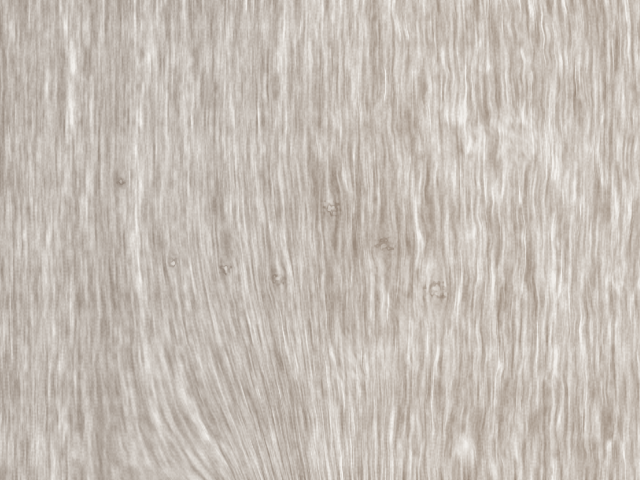
A Shadertoy shader for this texture:

```glsl
// Whitewashed oak board: fine upright grain with pale veins, small knots and brushed patches.
// Stretched value noise makes the fibres and thin chalk lines; the grain coordinate is bent
// by a sweep, a waviness that grows to the right, and the knots that push the fibres aside.

const vec3 BROWN = vec3(0.630, 0.580, 0.535);
const vec3 CHALK = vec3(0.930, 0.918, 0.900);
const int KNOTS = 7;

float hash(vec2 p) {
    return fract(sin(dot(p, vec2(127.1, 311.7))) * 43758.5453);
}

float noise(vec2 p) {
    vec2 i = floor(p), f = fract(p);
    f = f * f * (3.0 - 2.0 * f);
    return mix(mix(hash(i), hash(i + vec2(1, 0)), f.x),
               mix(hash(i + vec2(0, 1)), hash(i + vec2(1, 1)), f.x), f.y);
}

// Noise centred on zero, with separate frequencies across and along the grain
float fibre(vec2 p, float across, float along) {
    return noise(p * vec2(across, along) + across) - 0.5;
}

// Soft elliptical spot, 1 at its centre
float spot(vec2 p, vec2 centre, vec2 size) {
    vec2 d = (p - centre) / size;
    return exp(-dot(d, d));
}

// Knot centre in xy and radius in z, spread along the middle of the board
vec3 knot(int index) {
    float n = float(index);
    float y = 0.5 + 0.3 * (hash(vec2(n, 4.7)) - 0.5);
    return vec3(0.25 + 0.11 * n, y, 0.006 + 0.0014 * n);
}

// Bends the board position into the grain coordinate
vec2 bendGrain(vec2 p, float right) {
    float depth = max(0.65 - p.y, 0.0);
    float sweep = smoothstep(0.1, 0.55, p.x) * (1.0 - smoothstep(0.42, 0.85, p.x));
    vec2 g = p;
    g.x -= 0.42 * depth * depth * sweep;
    g.x += 0.02 * fibre(p, 3.0, 2.5);
    g.x += mix(0.003, 0.007, right) * fibre(p, 18.0, 12.0);
    g.x += mix(0.001, 0.004, right) * fibre(p, 45.0, 38.0);
    for (int i = 0; i < KNOTS; i++) {
        vec3 k = knot(i);
        g.x -= 0.6 * (p.x - k.x) * spot(p, k.xy, k.z * vec2(2.0, 4.0));
    }
    return g;
}

// Thin broken chalk lines along the level curves of a stretched noise
float chalkLines(vec2 g, float across, float along) {
    float line = 1.0 - smoothstep(0.02, 0.13, abs(fibre(g, across, along)));
    return line * smoothstep(-0.12, 0.15, fibre(g, 60.0, 17.0));
}

// Pale vein of short flecks around a given offset from its path
float vein(vec2 g, float offset, float width) {
    float ragged = offset + 0.014 * fibre(g, 60.0, 28.0);
    float flecks = 0.65 + 1.1 * fibre(g, 190.0, 38.0);
    return exp(-ragged * ragged / (width * width)) * flecks;
}

// Pale patch broken up by short slanted brush marks
float brushedPatch(vec2 p, vec2 centre, vec2 size) {
    vec2 slanted = vec2(p.x + 0.5 * p.y, p.y - 0.3 * p.x);
    float marks = 0.65 + 1.3 * fibre(slanted, 170.0, 60.0);
    vec2 frayed = p + 0.05 * vec2(fibre(p, 45.0, 16.0), fibre(p, 60.0, 20.0));
    return spot(frayed, centre, size) * marks;
}

// Smudged dark rim with a small pale heart; returns a change of tone
float knotTone(vec2 p, vec3 k) {
    vec2 d = (p - k.xy) / k.z;
    float r = length(d * vec2(0.85, 1.1)) + 1.3 * fibre(p, 210.0, 160.0);
    float rim = exp(-pow((r - 0.8) / 0.4, 2.0));
    float heart = 1.0 - smoothstep(0.1, 0.6, r);
    float broken = 0.6 + 0.9 * fibre(p, 160.0, 120.0);
    return 0.2 * heart - 0.45 * rim * broken - 0.12 * exp(-r * r * 0.15);
}

void mainImage(out vec4 fragColor, in vec2 fragCoord) {
    vec2 p = fragCoord / iResolution.y;
    float right = smoothstep(0.35, 0.95, p.x);
    vec2 g = bendGrain(p, right);

    // Fibres, from faint bands down to surface grit
    float fibres = 0.16 * fibre(g, 24.0, 2.0)
                 + mix(0.30, 0.48, right) * fibre(g, 140.0, mix(5.0, 10.0, right))
                 + 0.50 * fibre(g, 235.0, 16.0)
                 + 0.30 * fibre(g, 320.0, 55.0)
                 + 0.16 * fibre(p, 350.0, 260.0);
    float lines = chalkLines(g, 75.0, 6.0) + 0.6 * chalkLines(g, 110.0, 11.0);

    // Slow shading and the darker band at the left
    float band = exp(-pow((g.x - 0.21) / 0.06, 2.0));
    float tone = 0.455 + 0.12 * fibre(p, 4.0, 2.0) - 0.09 * band;

    // Pale veins
    float rise = max(p.y - 0.65, 0.0);
    float leftPath = 0.135 + 0.02 * sin(9.0 * p.y - 5.5) - 0.04 * (1.0 - p.y);
    float veins = vein(g, g.x - leftPath, 0.010)
                + vein(g, g.x - 0.275 - 0.4 * rise * rise, 0.010)
                + 0.6 * vein(g, g.x - 0.38, 0.007);

    // Brushed pale patches
    float patches = brushedPatch(p, vec2(1.04, 0.71), vec2(0.10, 0.045))
                  + brushedPatch(p, vec2(0.74, 0.24), vec2(0.045, 0.065))
                  + 0.6 * brushedPatch(p, vec2(0.84, 0.38), vec2(0.09, 0.07));

    tone += fibres * (1.0 - 0.4 * clamp(patches, 0.0, 1.0));
    tone += mix(0.14, 0.26, right) * lines * (1.0 - 0.5 * band);
    tone += 0.30 * veins + 0.32 * patches;
    for (int i = 0; i < KNOTS; i++) tone += knotTone(p, knot(i));

    // Warmer wood at the right, greyer wash at the left
    vec3 colour = mix(BROWN, CHALK, clamp(tone, -0.1, 1.05));
    float warmth = 0.012 * (right - 0.3) * (1.0 - clamp(tone, 0.0, 1.0));
    fragColor = vec4(colour + warmth * vec3(1.0, 0.0, -1.0), 1.0);
}
```
